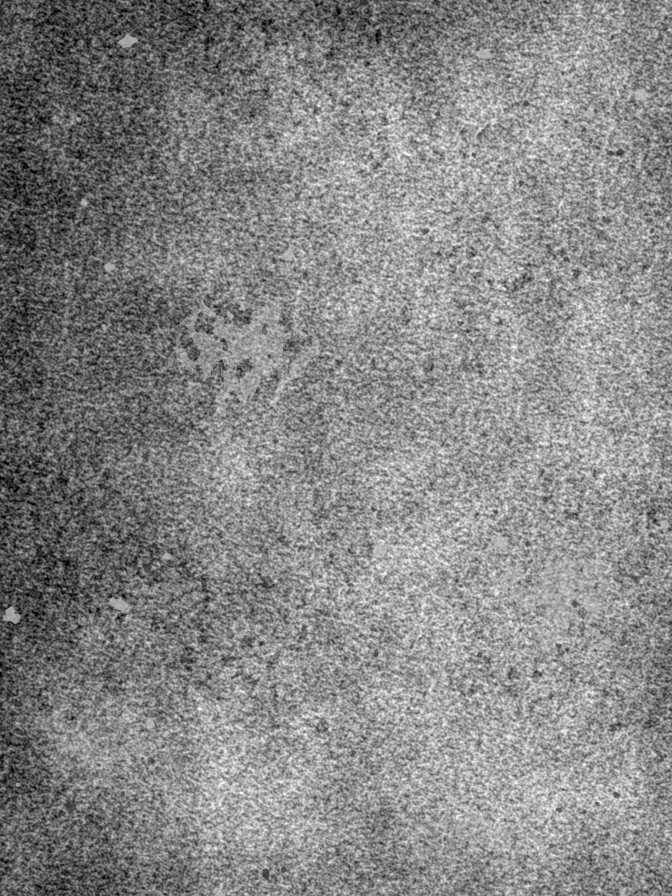
Write a WebGL 2 fragment shader that draws this texture.

```glsl
#version 300 es
precision highp float;
// Weathered grey concrete: cloudy stains, gritty grain, pale flaking and small pits.

uniform vec2 u_resolution;
out vec4 fragColor;

// Integer hash of a cell and a seed, giving three values in 0..1.
vec3 hash3(vec2 cell, float seed) {
    uvec3 v = uvec3(ivec3(vec3(cell, seed))) * 1664525u + 1013904223u;
    v.x += v.y * v.z; v.y += v.z * v.x; v.z += v.x * v.y;
    v ^= v >> 16u;
    v.x += v.y * v.z; v.y += v.z * v.x; v.z += v.x * v.y;
    return vec3(v >> 8u) / 16777216.0;
}

float cornerSlope(vec2 cell, vec2 offset, float seed) {
    float angle = 6.2832 * hash3(cell, seed).x;
    return dot(vec2(cos(angle), sin(angle)), offset);
}

float gradientNoise(vec2 p, float seed) {
    vec2 cell = floor(p), f = p - cell, e = vec2(1.0, 0.0);
    vec2 w = f * f * f * (f * (f * 6.0 - 15.0) + 10.0);
    float low = mix(cornerSlope(cell, f, seed),
                    cornerSlope(cell + e.xy, f - e.xy, seed), w.x);
    float high = mix(cornerSlope(cell + e.yx, f - e.yx, seed),
                     cornerSlope(cell + e.xx, f - e.xx, seed), w.x);
    return mix(low, high, w.y);
}

mat2 rotation(float a) {
    return mat2(cos(a), sin(a), -sin(a), cos(a));
}

float fbm(vec2 p, float seed) {
    float sum = 0.0, gain = 1.0;
    for (int i = 0; i < 4; i++) {
        sum += gain * gradientNoise(p, seed + float(i));
        p = rotation(0.6) * p * 2.03;
        gain *= 0.5;
    }
    return sum;
}

// Irregular scattered spots; density is the share of cells holding one.
float specks(vec2 p, float cells, float density, float maxRadius, float seed, float pixel) {
    vec2 home = floor(p * cells);
    float ragged = 1.0 + 0.8 * gradientNoise(p * 0.9 / maxRadius, seed + 9.0);
    float cover = 0.0;
    for (int y = -1; y <= 1; y++)
    for (int x = -1; x <= 1; x++) {
        vec2 cell = home + vec2(x, y);
        vec3 place = hash3(cell, seed), form = hash3(cell, seed + 1.0);
        vec2 d = rotation(6.2832 * form.y) * (p - (cell + place.xy) / cells);
        d.x *= mix(0.6, 1.2, form.z);
        float radius = maxRadius * mix(0.3, 1.0, form.x * form.x) * ragged;
        float spot = 1.0 - smoothstep(-pixel, pixel, length(d) - radius);
        cover = max(cover, spot * step(place.z, density));
    }
    return cover;
}

// Crumbled patch of pale skin that breaks up away from its centre.
float flakes(vec2 p, vec2 centre, vec2 radius, float seed) {
    float nearness = 1.0 - length((p - centre) / radius);
    float field = fbm(p * 38.0, seed) + 0.75 * nearness - 0.22;
    return smoothstep(0.0, 0.09, field) * smoothstep(-0.5, 0.1, nearness);
}

// Broad shading: dark upper left, pale centre and right, dim borders.
float broadTone(vec2 uv, float warp) {
    float sweep = uv.x + 0.35 * (0.5 - uv.y) + 0.16 * warp;
    vec2 border = min(uv, 1.0 - uv);
    float edge = min(border.x, border.y) + 0.03 * warp;
    return mix(0.40, 0.635, smoothstep(0.0, 0.62, sweep))
         - 0.11 * (1.0 - smoothstep(-0.01, 0.13, edge));
}

// Fine grit, slightly wider than tall.
float grit(vec2 p) {
    return 0.30 * gradientNoise(rotation(0.12) * p * vec2(150.0, 215.0), 31.0)
         + 0.30 * gradientNoise(rotation(0.5) * p * vec2(310.0, 350.0), 32.0)
         + 0.13 * gradientNoise(p * vec2(80.0, 107.0), 33.0);
}

void main() {
    vec2 uv = gl_FragCoord.xy / u_resolution;
    vec2 p = gl_FragCoord.xy / u_resolution.y;
    float pixel = 1.0 / u_resolution.y;

    // Stains and mottling
    float cloud = fbm(p * 4.5, 1.0);
    float tone = broadTone(uv, cloud) + 0.09 * cloud + 0.11 * fbm(p * 22.0, 6.0);

    // Clustered porous wear
    float wear = smoothstep(-0.1, 0.45, fbm(p * 5.0, 12.0));
    tone -= 0.20 * wear * smoothstep(0.12, 0.5, fbm(p * 55.0, 17.0));

    // Pale flaking with a shadowed fringe
    vec2 spot = uv + 0.02 * cloud;
    float skin = flakes(spot, vec2(0.36, 0.61), vec2(0.11, 0.07), 41.0);
    skin = max(skin, flakes(spot, vec2(0.84, 0.33), vec2(0.09, 0.06), 46.0));
    skin = max(skin, 0.6 * flakes(spot, vec2(0.14, 0.18), vec2(0.10, 0.05), 51.0));
    skin = max(skin, 0.6 * flakes(spot, vec2(0.70, 0.07), vec2(0.12, 0.04), 56.0));
    float hollow = 1.0 - smoothstep(0.3, 1.0, length((spot - vec2(0.36, 0.60)) / vec2(0.12, 0.08)));
    tone -= 0.10 * hollow * (1.0 - skin);
    tone = mix(tone, 0.5 * tone + 0.36, skin);

    // Grit, chips and pits
    tone += grit(p) * mix(1.05, 0.7, skin);
    tone = mix(tone, 0.76, 0.75 * specks(p, 13.0, 0.22, 0.007, 61.0, pixel));
    tone = mix(tone, 0.74, 0.6 * specks(p, 42.0, 0.16, 0.0025, 64.0, pixel));
    tone = mix(tone, 0.18, 0.65 * specks(p, 48.0, 0.22, 0.0032, 67.0, pixel));
    tone = mix(tone, 0.16, 0.7 * specks(p, 9.0, 0.15, 0.006, 70.0, pixel));

    fragColor = vec4(vec3(clamp(tone, 0.0, 1.0)), 1.0);
}
```
